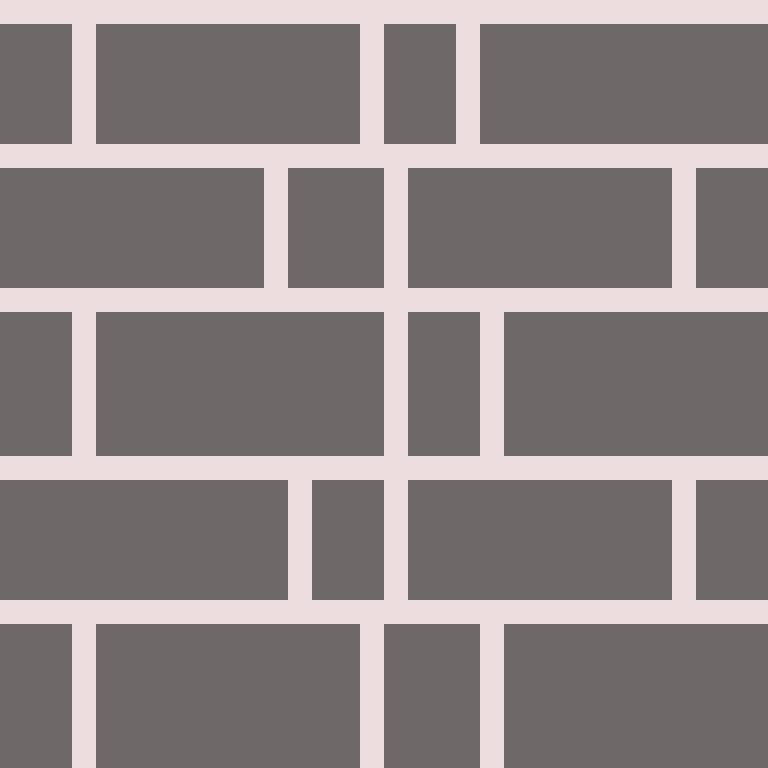
This pattern is drawn by a WebGL 2 fragment shader. Its source:

```glsl
#version 300 es
precision highp float;
// Flat brick wall: five courses of alternating long and short bricks.
// Bed and head joints snap to a coarse square grid, one cell wide; some
// head joints slip by one cell so that the courses differ slightly.

uniform vec2 u_resolution;
out vec4 fragColor;

const float GRID_CELLS = 32.0;                        // cells across and down
const float COURSES = 5.0;                            // brick rows
const float JOINT_WIDTH = 1.0;                        // in cells
const vec3 EVEN_JOINTS = vec3(3.0, 15.0, 19.0);       // left edges, in cells
const vec3 ODD_JOINTS = vec3(11.0, 16.0, 28.0);
const vec3 SLIP_RATE = vec3(0.30, 0.42, 0.45);        // per course, per joint
const float SLIP_THRESHOLD = 0.75;
const vec3 BRICK_COLOR = vec3(0.427, 0.412, 0.406);
const vec3 MORTAR_COLOR = vec3(0.925, 0.871, 0.871);

// Top edge of a course's bed joint, snapped to the grid.
float bedTop(float course) {
    return floor(course * GRID_CELLS / COURSES + 0.01);
}

// Smoothed coverage of a joint that begins at start.
float jointCoverage(float position, float start, float pixel) {
    float halfWidth = 0.5 * JOINT_WIDTH;
    float dist = abs(position - start - halfWidth) - halfWidth;
    return clamp(0.5 - dist / pixel, 0.0, 1.0);
}

// Left edges of the three head joints in a course.
vec3 headJoints(float course) {
    vec3 base = mod(course, 2.0) < 0.5 ? EVEN_JOINTS : ODD_JOINTS;
    return base + step(SLIP_THRESHOLD, fract(course * SLIP_RATE));
}

void main() {
    // Grid coordinates, with y counted down from the top.
    vec2 pixel = GRID_CELLS / u_resolution;
    vec2 p = gl_FragCoord.xy * pixel;
    p.y = GRID_CELLS - p.y;

    // Course whose snapped span holds this row of cells.
    float course = ceil((floor(p.y) + 0.99) * COURSES / GRID_CELLS) - 1.0;

    // Bed joints above and below the course.
    float mortar = max(jointCoverage(p.y, bedTop(course), pixel.y),
                       jointCoverage(p.y, bedTop(course + 1.0), pixel.y));

    // Head joints between its bricks.
    vec3 joints = headJoints(course);
    for (int i = 0; i < 3; i++) {
        mortar = max(mortar, jointCoverage(p.x, joints[i], pixel.x));
    }

    fragColor = vec4(mix(BRICK_COLOR, MORTAR_COLOR, mortar), 1.0);
}
```
